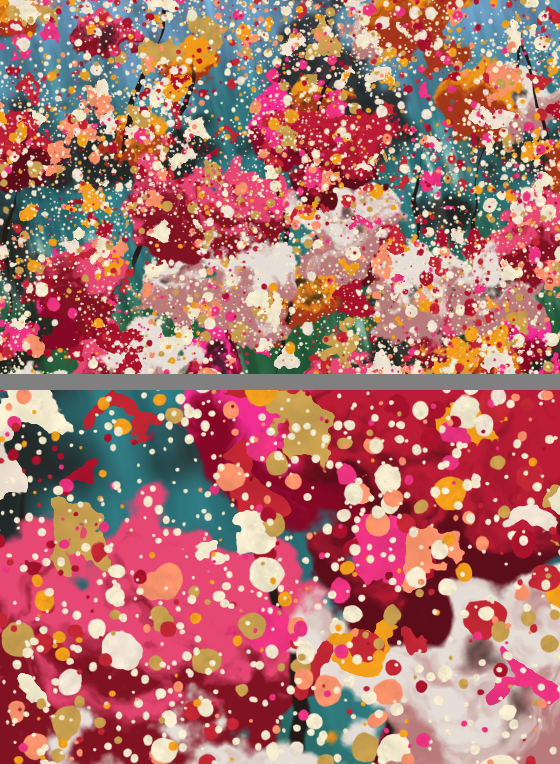
Top, the full canvas; bottom, a detail of the centre.
This background is drawn by a Shadertoy shader. Its source:

```glsl
// Abstract garden: loose blooms and dark stems under layers of splattered paint.

const vec3 CREAM = vec3(0.95, 0.91, 0.80);
const vec3 DARK = vec3(0.14, 0.10, 0.09);

const vec3 PAINTS[8] = vec3[8](
    vec3(0.66, 0.07, 0.17), vec3(0.92, 0.20, 0.50), vec3(0.97, 0.57, 0.42),
    CREAM, vec3(0.78, 0.62, 0.31), vec3(0.94, 0.62, 0.11),
    vec3(0.76, 0.15, 0.20), vec3(0.93, 0.88, 0.82));

const vec3 BLOOM_SHADE[5] = vec3[5](
    vec3(0.52, 0.03, 0.15), vec3(0.36, 0.05, 0.10), vec3(0.64, 0.21, 0.10),
    vec3(0.72, 0.48, 0.48), vec3(0.50, 0.07, 0.13));
const vec3 BLOOM_LIGHT[5] = vec3[5](
    vec3(0.95, 0.18, 0.57), vec3(0.74, 0.11, 0.21), vec3(0.94, 0.60, 0.10),
    vec3(0.90, 0.87, 0.84), vec3(0.90, 0.28, 0.45));

float hash(vec2 p) {
    vec3 q = fract(p.xyx * vec3(0.1031, 0.1030, 0.0973));
    q += dot(q, q.yzx + 33.33);
    return fract((q.x + q.y) * q.z);
}

vec2 hash2(vec2 p) {
    return vec2(hash(p), hash(p + 71.7));
}

float noise(vec2 p) {
    vec2 i = floor(p), f = fract(p);
    f = f * f * (3.0 - 2.0 * f);
    return mix(mix(hash(i), hash(i + vec2(1, 0)), f.x),
               mix(hash(i + vec2(0, 1)), hash(i + vec2(1, 1)), f.x), f.y);
}

float fbm(vec2 p) {
    float sum = 0.0, amp = 0.53;
    for (int i = 0; i < 4; i++) {
        sum += amp * noise(p);
        p = mat2(1.6, 1.2, -1.2, 1.6) * p + 9.3;
        amp *= 0.5;
    }
    return sum;
}

vec2 warp(vec2 p, float seed) {
    return vec2(fbm(p + seed), fbm(p + seed + 43.0)) - 0.5;
}

// Brushed ground: blue above, teal between, green and dark below
vec3 ground(vec2 p) {
    float height = p.y + 0.5 * (fbm(p * 3.0) - 0.5);
    vec3 col = mix(vec3(0.15, 0.36, 0.23), vec3(0.18, 0.46, 0.49), smoothstep(0.1, 0.5, height));
    col = mix(col, vec3(0.40, 0.58, 0.72), smoothstep(0.6, 1.0, height));
    float streak = fbm(vec2(p.x * 34.0 + p.y * 9.0, p.y * 5.0));
    float pale = smoothstep(0.5, 0.75, fbm(p * 3.5 + 20.0));
    col = mix(col, vec3(0.62, 0.78, 0.74), pale * smoothstep(0.35, 0.65, streak));
    col = mix(col, DARK, 0.8 * smoothstep(0.53, 0.68, fbm(p * 5.0 + 61.0)));
    return col * (0.72 + 0.56 * streak);
}

// Large ragged flower heads, lighter towards the top
vec3 blooms(vec3 col, vec2 p, float cells, float density, float seed) {
    vec2 q = p * cells;
    vec2 bent = q + 0.75 * warp(q * 3.0, seed) + 0.12 * warp(q * 14.0, seed);
    float petals = fbm(bent * 5.0 + 3.0 * warp(q * 2.0, seed + 8.0));
    for (int j = -1; j <= 1; j++)
    for (int i = -1; i <= 1; i++) {
        vec2 cell = floor(q) + vec2(i, j);
        vec2 id = cell + seed * 17.0;
        if (hash(id) > density) continue;
        vec2 d = bent - cell - hash2(id + 5.0);
        float radius = mix(0.28, 0.58, hash(id + 9.0));
        int kind = int(hash(id + 13.0) * 4.999);
        float light = smoothstep(0.3, 0.7, petals + 0.45 * d.y / radius);
        vec3 paint = mix(BLOOM_SHADE[kind], BLOOM_LIGHT[kind], light);
        paint = mix(paint, DARK, 0.8 * smoothstep(0.2, 0.05, length(d) + 0.3 * hash(id + 21.0)));
        col = mix(col, paint, smoothstep(0.03, -0.03, length(d) - radius));
    }
    return col;
}

// Thin wandering stems, each spanning part of the height
vec3 stems(vec3 col, vec2 p, float width) {
    for (int i = 0; i < 9; i++) {
        vec2 id = vec2(float(i), 3.0);
        float lean = (hash(id + 4.0) - 0.5) * 0.6;
        float x = (float(i) + hash(id)) * width / 9.0 + lean * (p.y - 0.5);
        x += 0.10 * (fbm(vec2(p.y * 5.0, id.x * 7.0)) - 0.5);
        float span = smoothstep(0.32, 0.22, abs(p.y - mix(0.2, 0.8, hash(id + 8.0))));
        float thick = 0.008 * span * noise(vec2(p.y * 16.0, id.x * 5.0));
        col = mix(col, DARK, span * smoothstep(0.002, -0.002, abs(p.x - x) - thick));
    }
    return col;
}

// Scattered paint drops; ragged bends round drops into splats
vec3 splatter(vec3 col, vec2 p, float cells, float density, float ragged, float creamShare, float seed) {
    vec2 q = p * cells;
    vec2 bent = q + ragged * warp(q * 2.6, seed);
    float soft = 0.9 * cells / iResolution.y;
    float body = 0.90 + 0.2 * fbm(q * 4.0);
    for (int j = -1; j <= 1; j++)
    for (int i = -1; i <= 1; i++) {
        vec2 cell = floor(q) + vec2(i, j);
        vec2 id = cell + seed * 17.0;
        float crowd = smoothstep(0.1, 0.65, noise(cell / cells * 7.0 + seed));
        if (hash(id) > density * crowd) continue;
        vec2 d = bent - cell - hash2(id + 5.0);
        d.y *= mix(0.82, 1.15, hash(id + 7.0));
        float radius = mix(0.13, 0.42, pow(hash(id + 9.0), 2.0));
        float pick = fract(0.7 * hash(id + 13.0) + 2.0 * noise(cell / cells * 4.0 + 31.0));
        vec3 paint = hash(id + 19.0) < creamShare ? CREAM : PAINTS[int(pick * 7.999)];
        col = mix(col, paint * body, smoothstep(soft, -soft, length(d) - radius));
    }
    return col;
}

void mainImage(out vec4 fragColor, in vec2 fragCoord) {
    vec2 p = fragCoord / iResolution.y;
    vec3 col = ground(p);
    col = blooms(col, p, 4.6, 0.50, 2.0);
    col = stems(col, p, iResolution.x / iResolution.y);
    col = blooms(col, p, 3.6, 0.52, 5.0);
    // Ragged daubs, then rounder and ever finer drops
    col = splatter(col, p, 9.0, 0.85, 0.95, 0.05, 1.0);
    col = splatter(col, p, 14.0, 0.85, 0.75, 0.08, 3.0);
    col = splatter(col, p, 19.0, 0.70, 0.20, 0.12, 4.0);
    col = splatter(col, p, 27.0, 0.75, 0.12, 0.15, 6.0);
    col = splatter(col, p, 48.0, 0.60, 0.10, 0.30, 7.0);
    col = splatter(col, p, 95.0, 0.50, 0.10, 0.65, 9.0);
    fragColor = vec4(clamp(col, 0.0, 1.0), 1.0);
}
```
